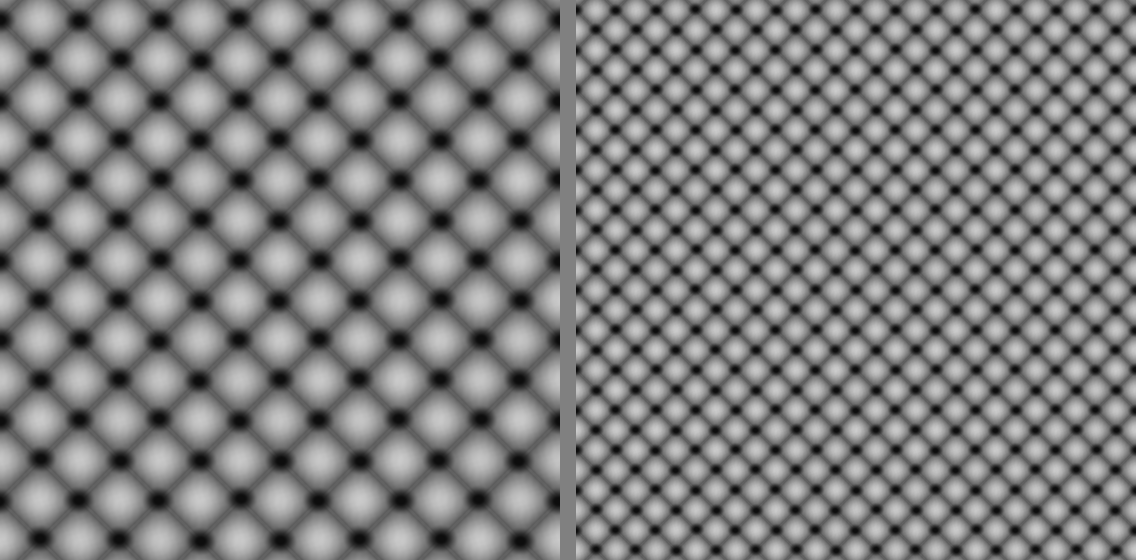
Left: one tile. Right: repeated 2 by 2.
A Shadertoy shader for this pattern:

```glsl
// Tufted grey upholstery: soft diamond pillows between diagonal seams, with a
// dark button at every crossing. Pillows are a product of sines on a rotated
// lattice; buttons are slightly jittered ellipses; all hashes and waves wrap.

const float REPEATS = 7.0;               // periods across and down
const vec2  OFFSET = vec2(0.0, 0.75);    // button position inside a period
const float TAU = 6.2831853;

const float VALLEY_TONE = 0.345;
const float PILLOW_RISE = 0.435;
const float PILLOW_VARIATION = 0.03;
const float HALO_TONE = 0.085;
const float BUTTON_TONE = 0.05;

// Lengths in periods
const float SEAM_HALF_WIDTH = 0.013;
const float GROOVE_HALF_WIDTH = 0.034;
const float SEAM_LIGHT = 0.065;
const float GROOVE_DARK = 0.025;
const float BUTTON_RADIUS = 0.058;
const float HALO_INNER = 0.04;
const float HALO_OUTER = 0.20;
const vec2  HALO_SQUASH = vec2(0.91, 1.07);
const float BUTTON_JITTER = 0.035;
const float GRAIN = 0.006;

vec2 hash2(vec2 p) {
    vec3 q = fract(p.xyx * vec3(0.1031, 0.1030, 0.0973));
    q += dot(q, q.yzx + 33.33);
    return fract((q.xx + q.yz) * q.zy);
}

// Rotates the square grid so that both sets of seams lie on integers
vec2 toDiagonal(vec2 p) { return vec2(p.x + p.y, p.x - p.y); }

// Doubled lattice position, wrapped to the canvas
vec2 wrapId(vec2 diagonal) {
    return mod(floor(toDiagonal(diagonal) + 0.5), 2.0 * REPEATS);
}

// Fine cloth mottling from layered waves of whole frequency
float clothGrain(vec2 uv) {
    float warp = sin(TAU * dot(uv, vec2(13.0, 29.0)));
    float w = sin(TAU * dot(uv, vec2(83.0, 11.0)) + warp);
    w += sin(TAU * dot(uv, vec2(-47.0, 61.0)) + 2.0 * warp);
    return 0.5 * w;
}

void mainImage(out vec4 fragColor, in vec2 fragCoord) {
    vec2 uv = fragCoord / iResolution.xy;
    vec2 p = uv * REPEATS - OFFSET;
    float pixel = REPEATS / min(iResolution.x, iResolution.y);
    vec2 d = toDiagonal(p);

    // Pillow: zero on the seams, one at the centre
    vec2 wave = abs(sin(0.5 * TAU * d));
    float height = wave.x * wave.y;
    float variation = hash2(wrapId(floor(d) + 0.5) + 19.0).x - 0.5;
    float tone = VALLEY_TONE + height * (PILLOW_RISE + PILLOW_VARIATION * variation);

    // Seam: a pale ridge within a narrow groove
    vec2 nearest = floor(d + 0.5);
    vec2 toSeam = abs(d - nearest) * inversesqrt(2.0);
    float seamDist = min(toSeam.x, toSeam.y);
    float ridge = 1.0 - smoothstep(0.0, SEAM_HALF_WIDTH + pixel, seamDist);
    float groove = 1.0 - smoothstep(SEAM_HALF_WIDTH, GROOVE_HALF_WIDTH + pixel, seamDist);
    tone += SEAM_LIGHT * ridge - GROOVE_DARK * groove;
    tone += GRAIN * clothGrain(uv);

    // Button and its soft shadow
    vec2 jitter = BUTTON_JITTER * (hash2(wrapId(nearest)) - 0.5);
    vec2 fromButton = p - 0.5 * toDiagonal(nearest) - jitter;
    float r = length(fromButton * HALO_SQUASH);
    tone = mix(HALO_TONE, tone, smoothstep(HALO_INNER, HALO_OUTER, r));
    float edge = 0.012 + pixel;
    float button = 1.0 - smoothstep(BUTTON_RADIUS - edge, BUTTON_RADIUS + edge, r);
    tone = mix(tone, BUTTON_TONE, button);

    fragColor = vec4(vec3(tone), 1.0);
}
```
